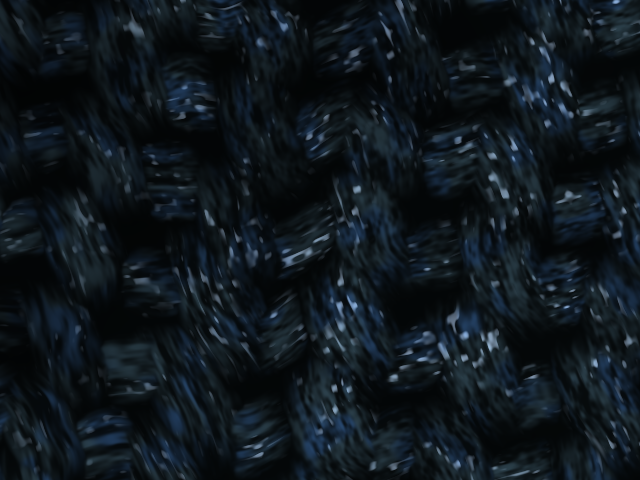
Write a Shadertoy shader that draws this texture.

```glsl
// Dark blue-black woven cloth: slanted fibrous warp floats with short weft floats between them.

const vec3 GAP = vec3(0.012, 0.022, 0.025);
const vec3 SLATE = vec3(0.140, 0.205, 0.240);
const vec3 BLUE = vec3(0.120, 0.215, 0.330);
const vec3 GLINT = vec3(0.40, 0.45, 0.52);

// Lattice steps between floats, in canvas heights
const vec2 STEP_ACROSS = vec2(0.269, -0.087);
const vec2 STEP_UP = vec2(0.043, 0.194);
const vec2 ORIGIN = vec2(0.807, 0.705);

float hash(vec2 p) {
    return fract(sin(dot(p, vec2(127.1, 311.7))) * 43758.5453);
}

vec2 hash2(vec2 p) {
    return vec2(hash(p), hash(p + 37.3));
}

float noise(vec2 p) {
    vec2 i = floor(p), f = fract(p);
    f = f * f * (3.0 - 2.0 * f);
    return mix(mix(hash(i), hash(i + vec2(1, 0)), f.x),
               mix(hash(i + vec2(0, 1)), hash(i + vec2(1, 1)), f.x), f.y);
}

// Fibre colour at q (x across, y along the strand); body is the strand's rounded shading
vec3 fibreColour(vec2 q, float body, float focus, float seed) {
    vec2 s = q + seed * vec2(17.0, 29.0);
    s.x += 0.014 * noise(s * 16.0) + 0.15 * (seed - 0.5) * q.y;
    float coarse = noise(s * vec2(60.0, 15.0));
    float fine = noise(s * vec2(130.0, 32.0) + 9.0);
    float speck = noise(s * vec2(150.0, 75.0) + 21.0);
    float sharp = 0.35 * coarse + 0.40 * fine + 0.25 * speck;
    float fibre = smoothstep(0.2, 0.85, mix(0.6 * coarse + 0.4 * fine, sharp, focus));
    float light = body * (0.08 + 0.98 * fibre) * (0.78 + 0.4 * seed);
    float tint = smoothstep(0.4, 0.75, noise(s * vec2(28.0, 16.0) + 5.0));
    vec3 colour = mix(GAP, mix(SLATE, BLUE, tint), light);
    // Short shiny flecks where a fibre catches the light
    float fleck = smoothstep(0.62, 0.92, noise(s * vec2(120.0, 48.0) + 3.0));
    float patchy = smoothstep(0.35, 0.75, noise(s * vec2(24.0, 18.0) + 31.0));
    return colour + GLINT * body * fleck * patchy * mix(0.35, 1.0, focus);
}

// Adds one family of floats to a sum of height-weighted colours
vec4 addFloats(vec4 sum, vec2 p, vec2 offset, vec2 axis, vec2 halfSize,
               float lift, float focus) {
    mat2 lattice = mat2(STEP_ACROSS, STEP_UP);
    vec2 nearest = floor(inverse(lattice) * (p - ORIGIN) - offset + 0.5);
    vec2 side = vec2(axis.y, -axis.x);
    for (int j = -1; j <= 1; j++) {
        for (int i = -1; i <= 1; i++) {
            vec2 id = nearest + vec2(i, j);
            vec2 rnd = hash2(id + offset * 7.0);
            vec2 centre = ORIGIN + lattice * (id + offset) + (rnd - 0.5) * 0.034;
            vec2 rel = p - centre;
            vec2 q = vec2(dot(rel, side), dot(rel, axis));
            q.x += (rnd.x - 0.5) * 2.5 * q.y * q.y;
            vec2 e = abs(q) / (halfSize * (0.9 + 0.22 * rnd.yx));
            e += 0.14 * (noise(q * vec2(70.0, 30.0) + rnd * 50.0) - 0.5);
            e = max(e, 0.0);
            float d = pow(pow(e.x, 4.0) + pow(e.y, 4.0) + 1e-6, 0.25);
            float body = smoothstep(1.08, 0.5, d);
            // The strand dips into shade toward its far end
            body *= 1.0 - 0.55 * smoothstep(0.1, 1.0, q.y / halfSize.y);
            float weight = exp(20.0 * (lift + 1.0 - min(d * d, 2.0)));
            sum += weight * vec4(fibreColour(q, body, focus, rnd.y), 1.0);
        }
    }
    return sum;
}

void mainImage(out vec4 fragColor, in vec2 fragCoord) {
    vec2 uv = fragCoord / iResolution.xy;
    vec2 p = fragCoord / iResolution.y;
    float focus = smoothstep(0.0, 0.6, uv.x + 0.25 * uv.y - 0.05);

    // Uneven pull in the cloth
    vec2 cloth = p;
    float bend = (p.x - 0.5) / 0.17;
    cloth.y += 0.07 * exp(-bend * bend);
    cloth += 0.018 * (vec2(noise(p * 5.0), noise(p * 5.0 + 40.0)) - 0.5);

    // Dark backing, then weft, then the higher warp
    vec4 sum = vec4(GAP, 1.0) * exp(-6.0);
    sum = addFloats(sum, cloth, vec2(0.5, 0.0), normalize(vec2(0.96, 0.27)),
                    vec2(0.078, 0.088), -0.15, focus);
    sum = addFloats(sum, cloth, vec2(0.0), normalize(vec2(0.38, -0.92)),
                    vec2(0.086, 0.150), 0.1, focus);
    vec3 colour = sum.rgb / sum.a;

    // Broad unevenness of the light
    colour *= 0.75 + 0.5 * noise(p * 3.5 + 11.0);
    colour *= 1.0 - 0.3 * smoothstep(0.35, 0.0, uv.x) * uv.y;
    fragColor = vec4(colour, 1.0);
}
```
